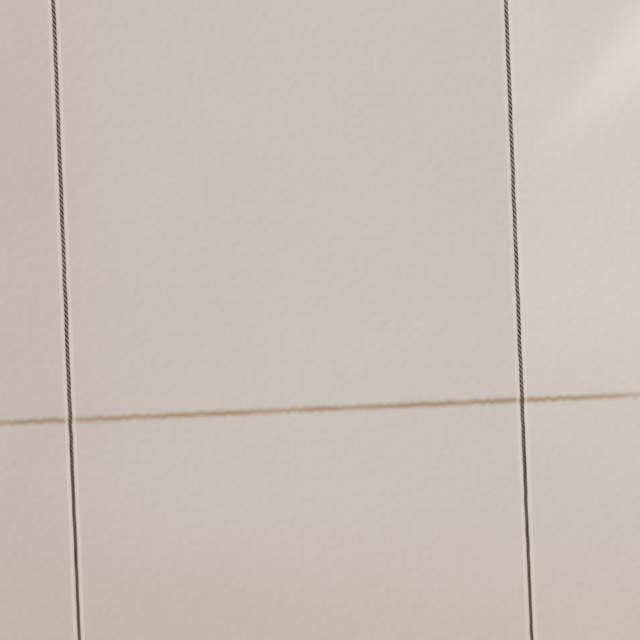
Write a WebGL 1 fragment shader that draws this texture.

```glsl
precision highp float;
uniform vec2 u_resolution;

#define TILE_SIZE vec2(0.707, 0.82)
#define GRID_ORIGIN vec2(0.1237, 0.339)
#define GRID_SLANT vec2(0.0404, -0.044)
#define SEAM_HALF_WIDTH 0.0027
#define GROUT_SOFTNESS 0.0046
#define TWIST_PITCH 0.0078
#define GRAIN_SCALE 120.0
#define GRAIN_STRENGTH 0.016
#define TILE_COLOR vec3(0.785, 0.750, 0.715)
#define SEAM_COLOR vec3(0.27, 0.22, 0.17)
#define GROUT_COLOR vec3(0.64, 0.55, 0.46)
#define RIM_COLOR vec3(0.86, 0.82, 0.77)

float hash(vec2 p) {
  return fract(sin(dot(p, vec2(127.1, 311.7))) * 43758.5453);
}

float noise(vec2 p) {
  vec2 i = floor(p);
  vec2 f = fract(p);
  f = f * f * (3.0 - 2.0 * f);
  return mix(mix(hash(i), hash(i + vec2(1.0, 0.0)), f.x),
             mix(hash(i + vec2(0.0, 1.0)), hash(i + 1.0), f.x), f.y);
}

float fbm(vec2 p) {
  float sum = 0.0;
  float weight = 0.5;
  for (int i = 0; i < 4; i++) {
    sum += weight * noise(p);
    p = p * 2.03 + 17.3;
    weight *= 0.5;
  }
  return sum;
}

// Embossed grain: relief lit from the upper left
float grain(vec2 p) {
  vec2 q = p * GRAIN_SCALE;
  vec2 toLight = vec2(-0.35, 0.35);
  float coarse = noise(q) - noise(q + toLight);
  float fine = noise(q * 2.1) - noise(q * 2.1 + toLight);
  return coarse + 0.6 * fine;
}

float gaussian(float x, float width) {
  return exp(-x * x / (width * width));
}

// Uneven light: cool on the right, warm along the bottom, glare at the corner
vec3 surface(vec2 p, float column) {
  vec3 color = TILE_COLOR;
  color += (fbm(p * 4.0) - 0.47) * vec3(0.025, 0.028, 0.032);
  color += vec3(0.022, 0.030, 0.032) * smoothstep(0.5, 1.5, column)
         * smoothstep(0.15, 0.6, p.y);
  color += vec3(0.012, 0.014, 0.015) * smoothstep(0.25, 0.85, p.x);
  color -= vec3(0.012, 0.022, 0.034) * (1.0 - smoothstep(0.0, 0.28, p.y));
  color -= vec3(0.010, 0.016, 0.013) * (1.0 - smoothstep(0.0, 0.3, p.x));

  float across = p.y - p.x + 0.07;
  float along = smoothstep(0.8, 1.02, p.x);
  float glare = gaussian(across, 0.025 + 0.05 * along) * along;
  color += vec3(0.060, 0.060, 0.050) * glare;
  return color + GRAIN_STRENGTH * grain(p);
}

void main() {
  vec2 p = gl_FragCoord.xy / u_resolution;
  float pixel = 1.0 / min(u_resolution.x, u_resolution.y);

  // Slanted grid and signed distances to its nearest lines
  vec2 grid = (p - GRID_ORIGIN + GRID_SLANT * p.yx) / TILE_SIZE;
  vec2 cell = floor(grid);
  vec2 d = (fract(grid + 0.5) - 0.5) * TILE_SIZE;
  vec3 color = surface(p, cell.x + 0.5);

  // Soft horizontal grout with a frayed edge
  float fray = (noise(p * vec2(160.0, 40.0)) - 0.5) * 0.0022;
  float grout = gaussian(d.y + fray, GROUT_SOFTNESS);
  float groutWear = 0.65 + 0.3 * noise(vec2(p.x * 22.0, 3.0));
  groutWear *= 1.0 - 0.3 * smoothstep(0.82, 1.0, p.x);
  color = mix(color, GROUT_COLOR, grout * groutWear);

  // Pale rims beside the vertical seam
  float rim = gaussian(abs(d.x) - 0.0065, 0.0028);
  color = mix(color, RIM_COLOR, rim * 0.55);

  // Dark vertical seam, twisted like cord and smoother toward the bottom
  float twist = 0.5 + 0.5 * sin(6.2832 * (p.y + d.x * 1.3) / TWIST_PITCH);
  float twistDepth = mix(0.12, 0.5, smoothstep(0.2, 0.5, p.y));
  float wobble = (noise(vec2(p.y * 60.0, floor(grid.x + 0.5) * 9.0)) - 0.5) * 0.001;
  float halfWidth = SEAM_HALF_WIDTH * mix(0.8, 1.0, smoothstep(0.0, 0.5, p.y));
  float edge = max(pixel, 0.0013);
  float seam = 1.0 - smoothstep(halfWidth - edge, halfWidth + edge, abs(d.x + wobble));
  float wear = 0.8 + 0.2 * noise(vec2(p.y * 30.0, cell.x * 5.0));
  color = mix(color, SEAM_COLOR, seam * wear * (1.0 - twistDepth * twist));

  gl_FragColor = vec4(clamp(color, 0.0, 1.0), 1.0);
}
```
